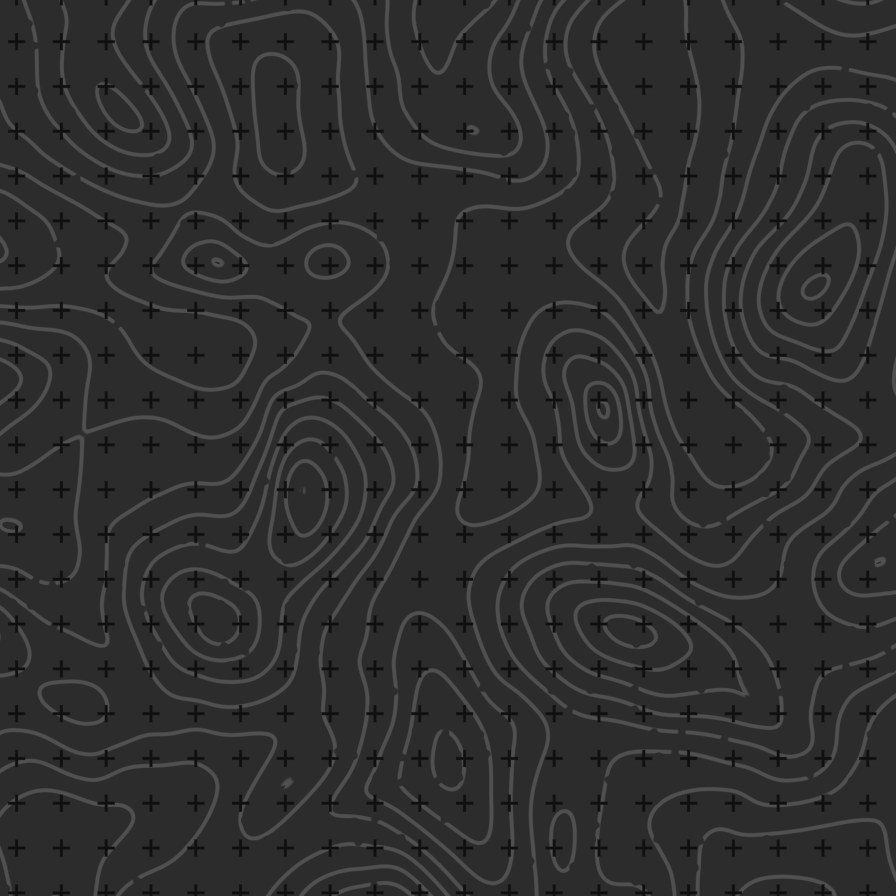
Give the GLSL for this pattern, as a WebGL 1 fragment shader.

```glsl
precision highp float;
// Dark topographic map: contour lines of a terrain made from smoothly blended,
// stretched cones, bent by noise. Scattered round gaps break the lines into
// dashes, and a regular grid of small black crosses lies over everything.
uniform vec2 u_resolution;

#define PEAK_CELL 0.25      // spacing of the terrain peaks
#define PEAK_BLEND 24.0     // higher gives sharper creases between peaks
#define CONTOUR_STEP 0.0205 // height between two lines
#define LINE_HALF 0.0022    // half width of a line
#define GAP_CELL 0.024      // spacing of possible line gaps
#define GAP_RADIUS 0.0062
#define CROSS_COUNT 20.0    // crosses per canvas side
#define CROSS_OFFSET vec2(0.37, 0.07)
#define CROSS_SIZE vec2(0.0095, 0.0016)
#define GROUND_COLOR vec3(0.172)
#define LINE_COLOR vec3(0.312)
#define CROSS_COLOR vec3(0.06)

vec2 hash2(vec2 p) {
  vec3 q = fract(p.xyx * vec3(0.1031, 0.1030, 0.0973));
  q += dot(q, q.yzx + 33.33);
  return fract((q.xx + q.yz) * q.zy);
}

// Two channels of smooth value noise, 0 to 1
vec2 noise2(vec2 p) {
  vec2 i = floor(p), f = fract(p);
  f = f * f * f * (f * (f * 6.0 - 15.0) + 10.0);
  vec2 low = mix(hash2(i), hash2(i + vec2(1.0, 0.0)), f.x);
  vec2 high = mix(hash2(i + vec2(0.0, 1.0)), hash2(i + vec2(1.0, 1.0)), f.x);
  return mix(low, high, f.y);
}

// Terrain height: smooth minimum of stretched cones on a jittered grid
float terrain(vec2 p) {
  p += 0.075 * (noise2(p * 5.0 + 7.0) - 0.5);
  p += 0.022 * (noise2(p * 15.0 + 31.0) - 0.5);
  vec2 cell = floor(p / PEAK_CELL);
  float sum = 0.0;
  for (int y = -2; y <= 2; y++) {
    for (int x = -2; x <= 2; x++) {
      vec2 id = cell + vec2(float(x), float(y));
      vec2 shape = hash2(id + 57.0);
      vec2 d = p - (id + 0.1 + 0.8 * hash2(id + 11.0)) * PEAK_CELL;
      float angle = 3.1416 * shape.x;
      vec2 axis = vec2(cos(angle), sin(angle));
      d = vec2(dot(d, axis) * 0.72, dot(d, vec2(-axis.y, axis.x)) * 1.15);
      float cone = sqrt(dot(d, d) + 0.0001) + 0.1 * shape.y;
      sum += exp(-PEAK_BLEND * cone);
    }
  }
  return -log(sum) / PEAK_BLEND;
}

// Distance to the nearest contour line, from height and slope
float contourDistance(vec2 p) {
  float e = 0.001;
  float h = terrain(p);
  vec2 slope = vec2(terrain(p + vec2(e, 0.0)), terrain(p + vec2(0.0, e))) - h;
  float offset = abs(fract(h / CONTOUR_STEP) - 0.5) * CONTOUR_STEP;
  return offset * e / max(length(slope), 0.00001);
}

// Depth inside a scattered gap disc; gaps gather in some regions
float gapDepth(vec2 p) {
  vec2 id = floor(p / GAP_CELL);
  vec2 center = (id + 0.28 + 0.44 * hash2(id + 83.0)) * GAP_CELL;
  float chance = 0.05 + 0.75 * smoothstep(0.45, 0.8, noise2(id * GAP_CELL * 6.0 + 19.0).x);
  float present = step(hash2(id + 141.0).x, chance);
  return present * max(GAP_RADIUS - length(p - center), 0.0);
}

// Signed distance to the nearest cross of the grid
float crossDistance(vec2 p) {
  vec2 q = abs(fract(p * CROSS_COUNT - CROSS_OFFSET + 0.5) - 0.5) / CROSS_COUNT;
  q = vec2(max(q.x, q.y), min(q.x, q.y)) - CROSS_SIZE;
  return max(q.x, q.y);
}

float coverage(float d, float soft) {
  return 1.0 - smoothstep(-soft, soft, d);
}

void main() {
  float size = min(u_resolution.x, u_resolution.y);
  vec2 p = gl_FragCoord.xy / size;
  float soft = 0.85 / size;

  // Combining both distances rounds the ends of the dashes
  float line = length(vec2(contourDistance(p), gapDepth(p))) - LINE_HALF;

  vec3 color = mix(GROUND_COLOR, LINE_COLOR, coverage(line, soft));
  color = mix(color, CROSS_COLOR, coverage(crossDistance(p), soft));
  gl_FragColor = vec4(color, 1.0);
}
```
